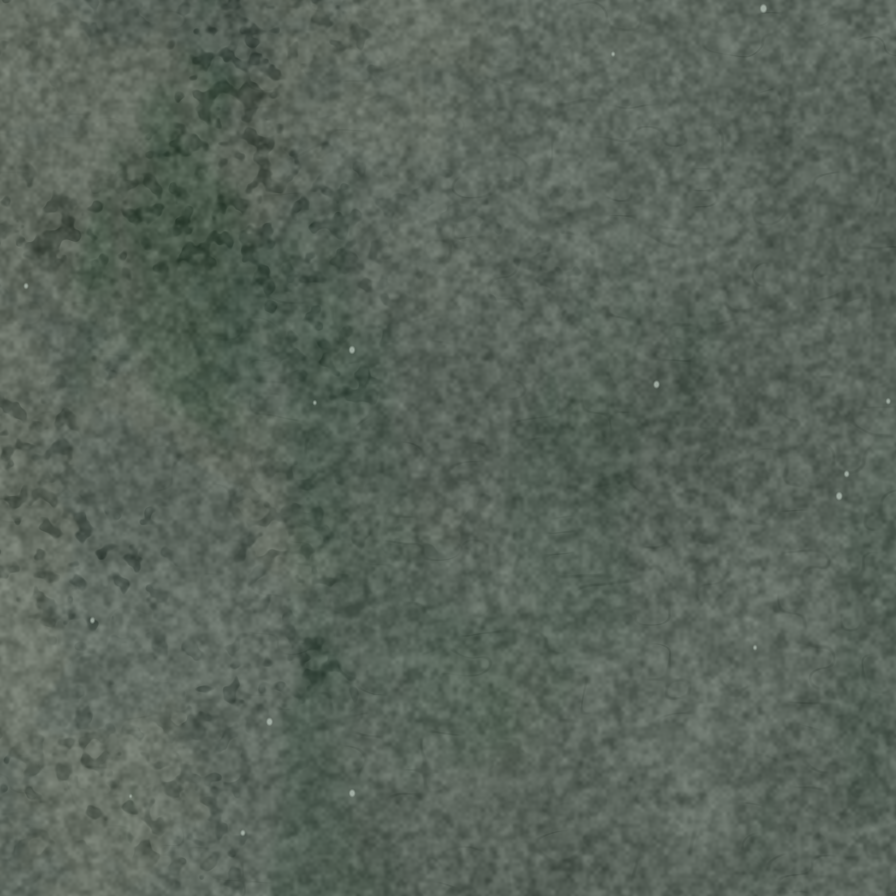
This texture is drawn by a Shadertoy shader. Its source:

```glsl
// Draws a weathered grey-green stone slab: fine grain, pale plates, dark pits, green stains and rare bright flecks.

// Colours
const vec3 STONE = vec3(0.362, 0.402, 0.368);
const vec3 PLATE_TINT = vec3(0.034, 0.027, 0.018);
const vec3 STAIN_TINT = vec3(-0.072, -0.044, -0.058);
const vec3 PIT_TINT = vec3(-0.095, -0.092, -0.088);
const vec3 FLECK = vec3(0.70, 0.75, 0.71);

// Feature frequencies, in cells per canvas height
const float CLOUD_FREQ = 4.0;
const float PLATE_FREQ = 7.0;
const float PIT_FREQ = 72.0;
const float CRACK_FREQ = 38.0;
const float COARSE_FREQ = 68.0;
const float GRAIN_FREQ = 125.0;
const float DUST_FREQ = 230.0;
const float FLECK_FREQ = 24.0;

// Strengths
const float CLOUD_GAIN = 0.10;
const float COARSE_GAIN = 0.075;
const float GRAIN_GAIN = 0.100;
const float DUST_GAIN = 0.055;
const float CRACK_GAIN = 0.035;
const float FLECK_SHARE = 0.035;

const mat2 TURN = mat2(0.8, 0.6, -0.6, 0.8);

float hash(vec2 p) {
    vec3 q = fract(vec3(p.xyx) * 0.1031);
    q += dot(q, q.yzx + 33.33);
    return fract((q.x + q.y) * q.z);
}

// Smooth value noise, 0 to 1
float noise(vec2 p) {
    vec2 cell = floor(p), f = fract(p);
    f = f * f * (3.0 - 2.0 * f);
    float low = mix(hash(cell), hash(cell + vec2(1, 0)), f.x);
    float high = mix(hash(cell + vec2(0, 1)), hash(cell + vec2(1, 1)), f.x);
    return mix(low, high, f.y);
}

// Layered noise, turned at each octave to hide the lattice
float fbm(vec2 p) {
    float sum = 0.0, gain = 0.53;
    for (int i = 0; i < 4; i++) {
        sum += gain * noise(p);
        p = TURN * p * 2.03 + 17.3;
        gain *= 0.5;
    }
    return sum;
}

// Sparse bright mineral flecks, at most one per cell
float flecks(vec2 uv, float pixel) {
    vec2 p = uv * FLECK_FREQ, cell = floor(p);
    float present = step(hash(cell + 71.0), FLECK_SHARE);
    vec2 centre = 0.2 + 0.6 * vec2(hash(cell + 5.0), hash(cell + 29.0));
    float radius = mix(0.0012, 0.0034, hash(cell + 43.0));
    float dist = length((fract(p) - centre) * vec2(1.0, 0.8)) / FLECK_FREQ;
    float edge = max(pixel, 0.0015);
    return present * (1.0 - smoothstep(radius - edge, radius + edge, dist));
}

void mainImage(out vec4 fragColor, in vec2 fragCoord) {
    vec2 uv = fragCoord / iResolution.y;
    float pixel = 1.0 / iResolution.y;
    vec2 warp = vec2(fbm(uv * 5.0 + 3.0), fbm(uv * 5.0 + 41.0)) - 0.5;

    // The left side is weathered, the right side stays evenly grained
    float weathered = 1.0 - smoothstep(0.22, 0.68, uv.x + 0.7 * warp.x - 0.12 * (uv.y - 0.5));

    // Broad clouds and three sizes of grain
    float tone = CLOUD_GAIN * (fbm(uv * CLOUD_FREQ + 11.0) - 0.5);
    vec2 turned = TURN * uv;
    tone += COARSE_GAIN * (noise(turned * COARSE_FREQ + 60.0) - 0.5);
    tone += GRAIN_GAIN * (noise(TURN * turned * GRAIN_FREQ + 90.0) - 0.5);
    tone += DUST_GAIN * (noise(uv * DUST_FREQ + 7.0) - 0.5);

    // Short dark hairlines between the grains
    float ridge = abs(noise((uv + 0.05 * warp) * CRACK_FREQ * vec2(0.8, 1.2) + 150.0) - 0.5);
    float broken = smoothstep(0.45, 0.75, noise(turned * 31.0 + 200.0));
    tone -= CRACK_GAIN * broken * (1.0 - smoothstep(0.01, 0.08, ridge)) * (1.0 - 0.6 * weathered);

    vec3 colour = STONE + tone * vec3(1.0, 1.0, 0.98);

    // Pale, slightly warm plates with ragged edges
    float ragged = fbm(uv * PLATE_FREQ + 0.8 * warp + 23.0) + 0.16 * (noise(turned * 48.0) - 0.5);
    float plate = smoothstep(0.40, 0.58, ragged);
    colour += PLATE_TINT * plate * weathered;

    // Upright green stains
    float streak = fbm((uv + 0.12 * warp) * vec2(8.0, 3.2) + 54.0);
    float stain = smoothstep(0.53, 0.73, streak) * mix(0.35, 1.0, weathered);
    colour += STAIN_TINT * stain;

    // Clustered dark pits
    float cluster = smoothstep(0.40, 0.66, fbm(uv * 8.0 + 130.0));
    float pitShape = 0.7 * noise(turned * PIT_FREQ + 33.0) + 0.3 * noise(uv * PIT_FREQ * 2.1 + 80.0);
    float pit = smoothstep(0.54, 0.72, pitShape) * cluster;
    colour += PIT_TINT * pit * mix(0.2, 1.0, weathered);

    colour = mix(colour, FLECK, 0.8 * flecks(uv, pixel));
    fragColor = vec4(clamp(colour, 0.0, 1.0), 1.0);
}
```
